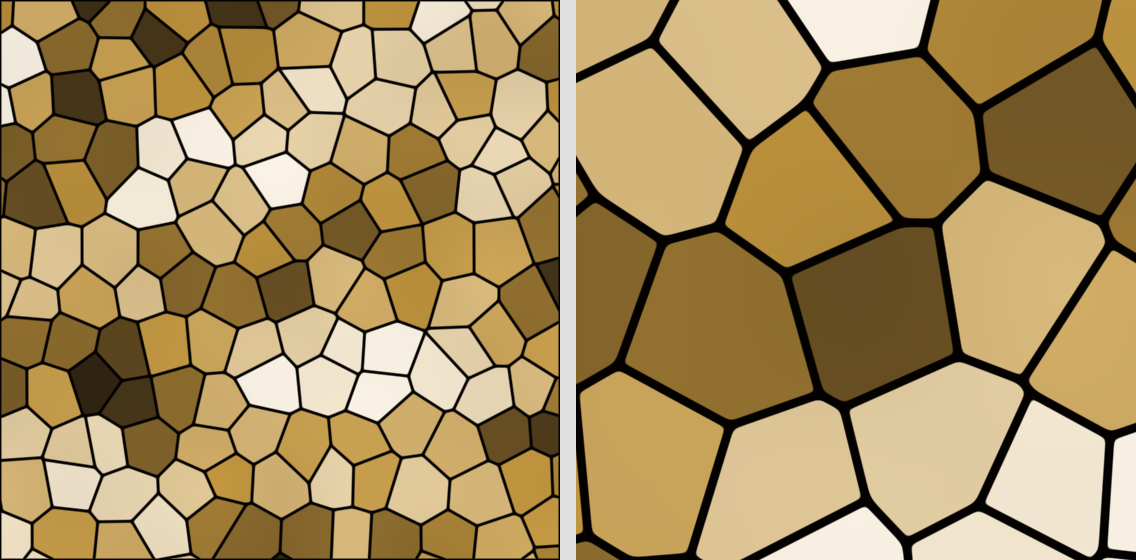
Left: the whole. Right: its middle third, enlarged.
Reproduce this pattern procedurally as a Shadertoy shader.

```glsl
// Draws an irregular mosaic of gold, brown and cream cells divided by thin black joints.

#define CELLS 11.5        // cells across the canvas height
#define JITTER 0.68       // scatter of the cell sites
#define JOINT 0.0052      // joint width, in canvas heights
#define ROUNDING 0.012    // corner rounding, in cells
#define PATCHES 6.0       // tone patches across the canvas height
#define PATCH_TONE 1.6    // tone range shared by neighbouring cells
#define CELL_TONE 1.08    // tone range of single cells
#define MEAN_TONE 1.1     // 0 dark, 1 gold, 2 pale
#define SHEEN 0.07        // soft brightness drift inside the cells

const vec3 DARK  = vec3(0.150, 0.112, 0.058);
const vec3 GOLD  = vec3(0.745, 0.575, 0.240);
const vec3 PALE  = vec3(0.970, 0.945, 0.900);
const vec3 BLACK = vec3(0.015, 0.008, 0.004);

// Integer hash: two values in 0..1 per lattice point
vec2 hash2(vec2 cell, uint seed) {
    uvec2 v = uvec2(ivec2(cell) + 64) + seed * 977u;
    v = v * 1664525u + 1013904223u;
    v.x += v.y * 1664525u;
    v.y += v.x * 1664525u;
    v ^= v >> 16u;
    v.x += v.y * 1664525u;
    v.y += v.x * 1664525u;
    v ^= v >> 16u;
    return vec2(v & 65535u) / 65535.0;
}

float valueNoise(vec2 p, uint seed) {
    vec2 i = floor(p), f = fract(p);
    f = f * f * (3.0 - 2.0 * f);
    float low  = mix(hash2(i, seed).x, hash2(i + vec2(1, 0), seed).x, f.x);
    float high = mix(hash2(i + vec2(0, 1), seed).x, hash2(i + vec2(1, 1), seed).x, f.x);
    return mix(low, high, f.y);
}

// Jittered site on a grid whose odd rows are shifted by half a cell
vec2 sitePosition(vec2 cell) {
    float rowShift = 0.5 * mod(cell.y, 2.0) - 0.25;
    return cell + 0.5 + vec2(rowShift, 0.0) + JITTER * (hash2(cell, 1u) - 0.5);
}

// Finds the nearest site and its lattice cell
vec2 nearestSite(vec2 p, out vec2 owner) {
    vec2 site = vec2(0.0);
    float best = 1e9;
    owner = floor(p);
    for (int y = -2; y <= 2; y++)
    for (int x = -2; x <= 2; x++) {
        vec2 cell = floor(p) + vec2(x, y);
        vec2 s = sitePosition(cell);
        float d = dot(s - p, s - p);
        if (d < best) { best = d; site = s; owner = cell; }
    }
    return site;
}

// Distance to the cell walls, blended smoothly at the corners
float wallDistance(vec2 p, vec2 site, vec2 owner) {
    float sum = 1e-30;
    for (int y = -2; y <= 2; y++)
    for (int x = -2; x <= 2; x++) {
        if (x == 0 && y == 0) continue;
        vec2 other = sitePosition(owner + vec2(x, y));
        float d = dot(0.5 * (site + other) - p, normalize(other - site));
        sum += exp(-d / ROUNDING);
    }
    return -ROUNDING * log(sum);
}

// Dark to gold to pale ramp
vec3 toneColor(float tone) {
    tone = clamp(tone, 0.04, 1.97);
    return tone < 1.0 ? mix(DARK, GOLD, tone) : mix(GOLD, PALE, tone - 1.0);
}

void mainImage(out vec4 fragColor, in vec2 fragCoord) {
    vec2 uv = fragCoord / iResolution.y;
    vec2 size = iResolution.xy / iResolution.y;
    float pixel = 1.0 / iResolution.y;

    // Cell shape
    vec2 p = uv * CELLS, owner;
    vec2 site = nearestSite(p, owner);
    float wall = wallDistance(p, site, owner) / CELLS;

    // Canvas rim counts as a wall
    vec2 rim = min(uv, size - uv);
    wall = min(wall, min(rim.x, rim.y));

    // One tone per cell: broad patches plus individual variation
    float patchTone = valueNoise(site / CELLS * PATCHES, 2u) - 0.5;
    float cellTone = hash2(owner, 3u).y - 0.5;
    vec3 color = toneColor(MEAN_TONE + PATCH_TONE * patchTone + CELL_TONE * cellTone);
    color *= 1.0 + SHEEN * (valueNoise(uv * 8.0, 4u) - 0.5);

    // Joints
    float fill = smoothstep(-pixel, pixel, wall - 0.5 * JOINT);
    fragColor = vec4(mix(BLACK, color, fill), 1.0);
}
```
